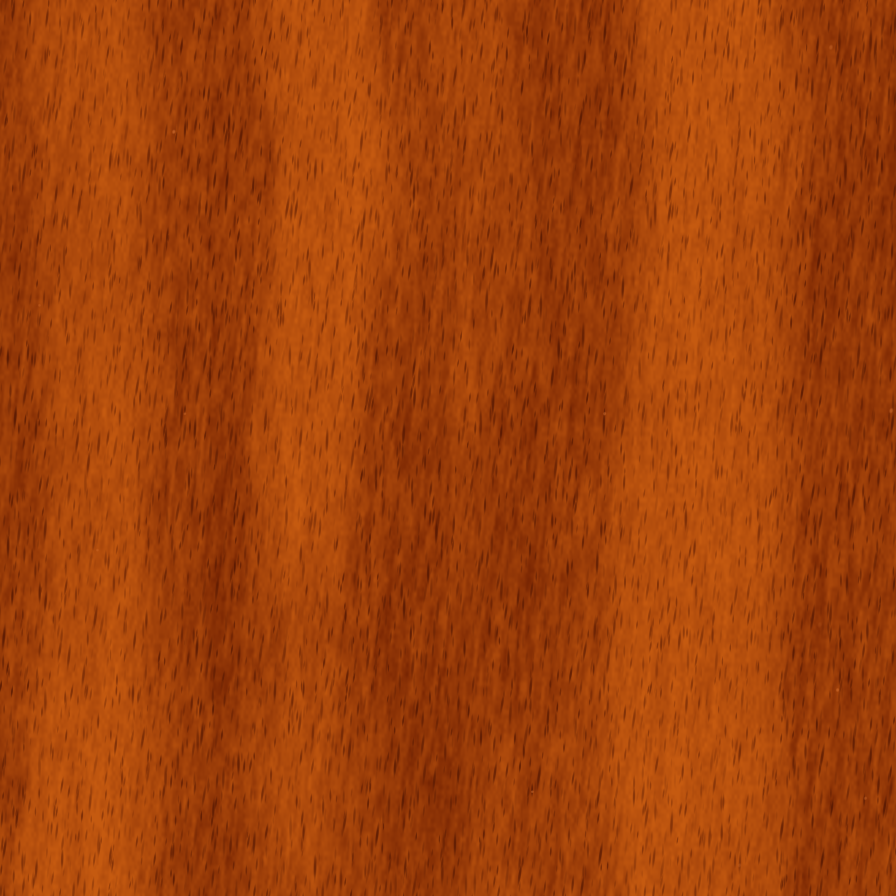
This texture is drawn by a three.js fragment shader. Its source:

```glsl
// Reddish brown polished wood: soft vertical bands, fine fibres and short dark pores.
varying vec2 vUv;

const vec3 DARK_WOOD = vec3(0.500, 0.165, 0.014);
const vec3 LIGHT_WOOD = vec3(0.745, 0.333, 0.058);
const vec3 PORE_COLOR = vec3(0.320, 0.085, 0.008);
const vec3 FLECK_COLOR = vec3(0.860, 0.460, 0.200);

float hash(vec2 p) {
  vec3 q = fract(vec3(p.xyx) * 0.1031);
  q += dot(q, q.yzx + 33.33);
  return fract((q.x + q.y) * q.z);
}

// Value noise centred on zero
float noise(vec2 p) {
  vec2 cell = floor(p);
  vec2 f = fract(p);
  f = f * f * (3.0 - 2.0 * f);
  float low = mix(hash(cell), hash(cell + vec2(1.0, 0.0)), f.x);
  float high = mix(hash(cell + vec2(0.0, 1.0)), hash(cell + vec2(1.0)), f.x);
  return mix(low, high, f.y) - 0.5;
}

// Soft vertical stripe of light wood
float band(float x, float center, float width) {
  float d = (x - center) / width;
  return exp(-d * d * d * d);
}

// Limits a signed value smoothly to plus or minus the bound
float softLimit(float value, float bound) {
  float ratio = value / bound;
  return value / sqrt(1.0 + ratio * ratio);
}

// Scattered slanted spindles, one candidate per grid cell; size holds half extents
float spindles(vec2 p, vec2 grid, vec2 size, float chance, float seed) {
  vec2 home = floor(p * grid);
  float cover = 0.0;
  for (int j = -1; j <= 1; j++) {
    for (int i = -1; i <= 1; i++) {
      vec2 cell = home + vec2(float(i), float(j));
      vec2 key = cell + seed;
      vec2 jitter = vec2(hash(key + 17.3), hash(key + 41.7));
      vec2 d = p - (cell + jitter) / grid;
      d.x -= d.y * mix(0.0, 0.17, hash(key + 63.1));
      float scale = mix(0.55, 1.30, hash(key + 88.9));
      float shape = length(d / (size * vec2(sqrt(scale), scale)));
      float strength = mix(0.15, 1.0, hash(key + 120.4));
      float present = step(hash(key + 151.2), chance);
      cover = max(cover, present * strength * (1.0 - smoothstep(0.20, 1.0, shape)));
    }
  }
  return cover;
}

// Broad light and dark zones, nearly upright, with long ragged edges
float broadTone(vec2 p) {
  float x = p.x + 0.035 * noise(p * vec2(3.0, 2.5) + 7.0)
                + 0.030 * noise(p * vec2(22.0, 5.0) + 31.0);
  float tone = band(x, 0.10, 0.072);
  tone += band(x, 0.345, 0.064) * mix(0.35, 1.0, smoothstep(0.25, 0.60, p.y));
  tone += band(x, 0.79, 0.095);
  tone += 0.35 * band(x, 0.54, 0.030);
  tone = 0.66 * (tone - 0.45);
  tone += 0.46 * noise(p * vec2(12.0, 2.4) + 53.0);
  tone += 0.30 * noise(p * vec2(6.0, 7.0) + 71.0);
  return softLimit(tone, 0.42);
}

// Streaks of several widths, some leaning slightly to the right
float fibreTone(vec2 p, float darkness) {
  vec2 leaning = vec2(p.x - 0.10 * p.y, p.y);
  float tone = 0.18 * noise(p * vec2(46.0, 2.8) + 19.0);
  tone += mix(0.14, 0.30, darkness) * noise(leaning * vec2(130.0, 17.0) + 83.0);
  tone += mix(0.28, 0.46, darkness) * noise(leaning * vec2(240.0, 48.0) + 5.0);
  return tone + 0.22 * noise(p * vec2(330.0, 190.0) + 11.0);
}

void main() {
  vec2 p = vUv;
  float broad = broadTone(p);
  float darkness = 1.0 - smoothstep(-0.30, 0.25, broad);

  // Base wood
  float tone = 0.64 + broad + fibreTone(p, darkness);
  vec3 color = mix(DARK_WOOD, LIGHT_WOOD, clamp(tone, -0.10, 1.12));

  // Long and short pores, stronger in the dark zones
  float pores = spindles(p, vec2(80.0, 34.0), vec2(0.0021, 0.0145), 0.70, 3.0);
  pores = max(pores, 0.80 * spindles(p, vec2(110.0, 48.0), vec2(0.0018, 0.0100), 0.70, 211.0));
  color = mix(color, PORE_COLOR, pores * mix(0.56, 0.80, darkness));

  // Rare pale flecks
  float flecks = spindles(p, vec2(14.0), vec2(0.0028, 0.0035), 0.06, 401.0);
  color = mix(color, FLECK_COLOR, 0.6 * flecks);

  gl_FragColor = vec4(color, 1.0);
}
```
